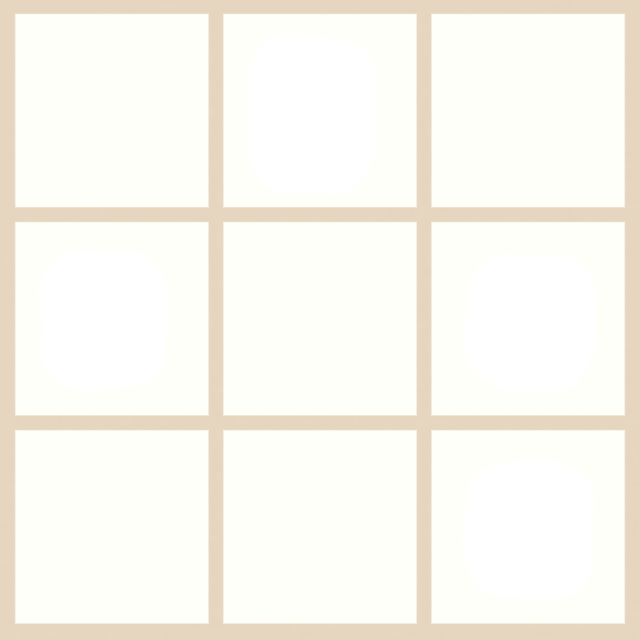
Reproduce this pattern procedurally as a WebGL 2 fragment shader.

```glsl
#version 300 es
precision highp float;
// Three by three square ivory tiles set in wide sand-coloured grout.
// Each tile is a box distance in its own cell; some tiles carry a faint
// rounded white patch whose outline is bent by gradient noise.

uniform vec2 u_resolution;
out vec4 fragColor;

// Pseudo-random direction for a lattice point
vec2 gradientAt(vec2 lattice) {
    float angle = 6.2832 * fract(sin(dot(lattice, vec2(127.1, 311.7))) * 43758.5);
    return vec2(cos(angle), sin(angle));
}

float gradientNoise(vec2 p) {
    vec2 i = floor(p), f = fract(p);
    vec2 u = f * f * f * (f * (f * 6.0 - 15.0) + 10.0);
    float a = dot(gradientAt(i), f);
    float b = dot(gradientAt(i + vec2(1, 0)), f - vec2(1, 0));
    float c = dot(gradientAt(i + vec2(0, 1)), f - vec2(0, 1));
    float d = dot(gradientAt(i + vec2(1, 1)), f - vec2(1, 1));
    return mix(mix(a, b, u.x), mix(c, d, u.x), u.y);
}

float boxDistance(vec2 p, vec2 halfSize) {
    vec2 q = abs(p) - halfSize;
    return length(max(q, 0.0)) + min(max(q.x, q.y), 0.0);
}

void main() {
    vec2 uv = gl_FragCoord.xy / u_resolution;
    float soft = max(0.0017, 0.75 / min(u_resolution.x, u_resolution.y));

    // Cell index from -1 to 1, and position from the tile centre
    vec2 gridPos = uv - vec2(0.5, 0.502);
    vec2 cell = clamp(round(gridPos / 0.3252), -1.0, 1.0);
    vec2 local = gridPos - cell * 0.3252;

    // Grout with a barely visible mottling
    vec3 grout = vec3(0.902, 0.839, 0.749) + 0.006 * gradientNoise(uv * 60.0);

    // Modular pattern chooses the tiles with a white patch
    float hasPatch = step(abs(mod(dot(cell, vec2(3, 5)) + 0.5, 7.0) - 4.5), 1.5);
    float tall = step(0.5, cell.y);
    vec2 patchPos = local + vec2(0.006 + 0.008 * tall - 0.008 * cell.x, 0.004);
    float wobble = 0.012 * gradientNoise(patchPos * 13.0 + cell * 7.3);
    vec2 core = vec2(0.035, 0.04 + 0.016 * tall);
    float patchEdge = boxDistance(patchPos, core) - 0.064 + wobble;
    float whitening = hasPatch * (1.0 - smoothstep(-0.003, 0.003, patchEdge));
    vec3 tile = mix(vec3(1.0, 1.0, 0.98), vec3(1.0), whitening);

    // Tile over grout with a softened edge
    float tileMask = 1.0 - smoothstep(-soft, soft, boxDistance(local, vec2(0.151)));
    fragColor = vec4(mix(grout, tile, tileMask), 1.0);
}
```
